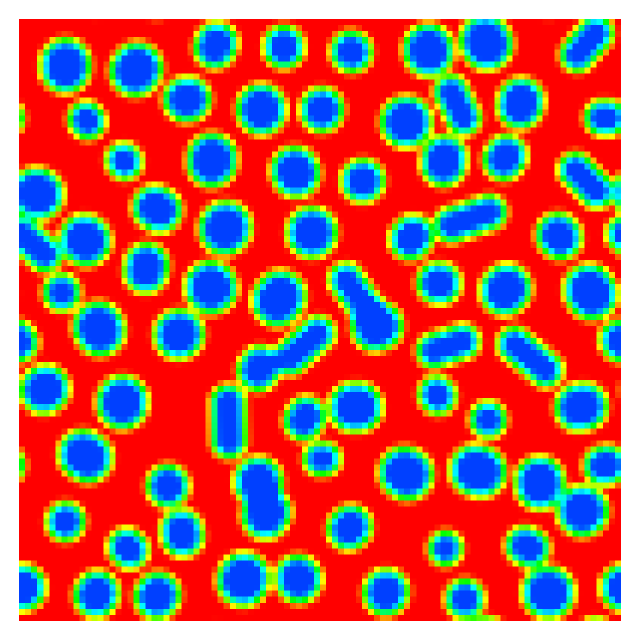
This pattern is drawn by a Shadertoy shader. Its source:

```glsl
// Blue spots with rainbow rims scattered on red, drawn in coarse square cells inside a white margin.

const float TAU = 6.2831853;
const float MARGIN = 0.03;             // white border, share of the canvas
const float CELLS = 100.0;             // square cells along each side
const vec2 LATTICE = vec2(8.0, 10.0);  // spots per row, number of rows
const float CORE_HUE = 0.625;          // blue; the ground has hue 0, red
const float RIM = 0.0145;              // half width of the rainbow rim
const vec3 WHITE = vec3(1.0);

vec3 hash3(vec2 p) {
    vec3 q = fract(p.xyx * vec3(0.1031, 0.1030, 0.0973));
    q += dot(q, q.yxz + 33.33);
    return fract((q.xxy + q.yzz) * q.zyx);
}

vec3 hueColor(float hue) {
    return clamp(abs(mod(hue * 6.0 + vec3(0.0, 4.0, 2.0), 6.0) - 3.0) - 1.0, 0.0, 1.0);
}

// Distance to a segment centred on the origin
float segmentDistance(vec2 p, vec2 dir, float halfLength) {
    float along = clamp(dot(p, dir), -halfLength, halfLength);
    return length(p - dir * along);
}

// Slow periodic drift that bends the rows of the lattice
vec2 drift(vec2 p) {
    return 0.022 * vec2(sin(TAU * (p.y * 2.0 + p.x) + 1.0),
                        sin(TAU * (p.x * 2.0 - p.y) + 2.6));
}

// Strength of one spot: 1 in its core, 0 on the ground
float spot(vec2 p, vec2 site) {
    vec2 id = mod(site, LATTICE);
    vec3 place = hash3(id + 17.0);
    vec3 shape = hash3(id + 71.0);

    vec2 centre = (site + vec2(0.5 * mod(site.y, 2.0), 0.5)) / LATTICE;
    float turn = TAU * place.x;
    centre += drift(centre) + 0.023 * sqrt(place.y) * vec2(cos(turn), sin(turn));

    // Most spots are nearly round, a few are long rods
    bool rod = place.z > 0.93;
    float radius = rod ? 0.026 : mix(0.040, 0.023, shape.x * shape.x);
    float halfLength = rod ? mix(0.022, 0.034, shape.y) : 0.005 * shape.y;
    float angle = TAU * shape.z;

    float d = segmentDistance(p - centre, vec2(cos(angle), sin(angle)), halfLength);
    return 1.0 - smoothstep(radius - RIM, radius + RIM, d);
}

// Sum of the nearby spots, so that close rims melt together
float spotField(vec2 p) {
    vec2 home = floor(p * LATTICE);
    float sum = 0.0;
    for (int j = -2; j <= 2; j++) {
        for (int i = -2; i <= 2; i++) {
            sum += spot(p, home + vec2(i, j));
        }
    }
    return min(sum, 1.0);
}

vec3 scene(vec2 uv) {
    vec2 p = (uv - MARGIN) / (1.0 - 2.0 * MARGIN);
    if (any(lessThan(p, vec2(0.0))) || any(greaterThan(p, vec2(1.0)))) return WHITE;
    vec2 cellCentre = (floor(p * CELLS) + 0.5) / CELLS;
    return hueColor(CORE_HUE * spotField(cellCentre));
}

void mainImage(out vec4 fragColor, in vec2 fragCoord) {
    // Average four samples to smooth the cell edges
    vec3 color = vec3(0.0);
    for (int k = 0; k < 4; k++) {
        vec2 offset = vec2(k % 2, k / 2) * 0.5 - 0.25;
        color += scene((fragCoord + offset) / iResolution.xy);
    }
    fragColor = vec4(color * 0.25, 1.0);
}
```
